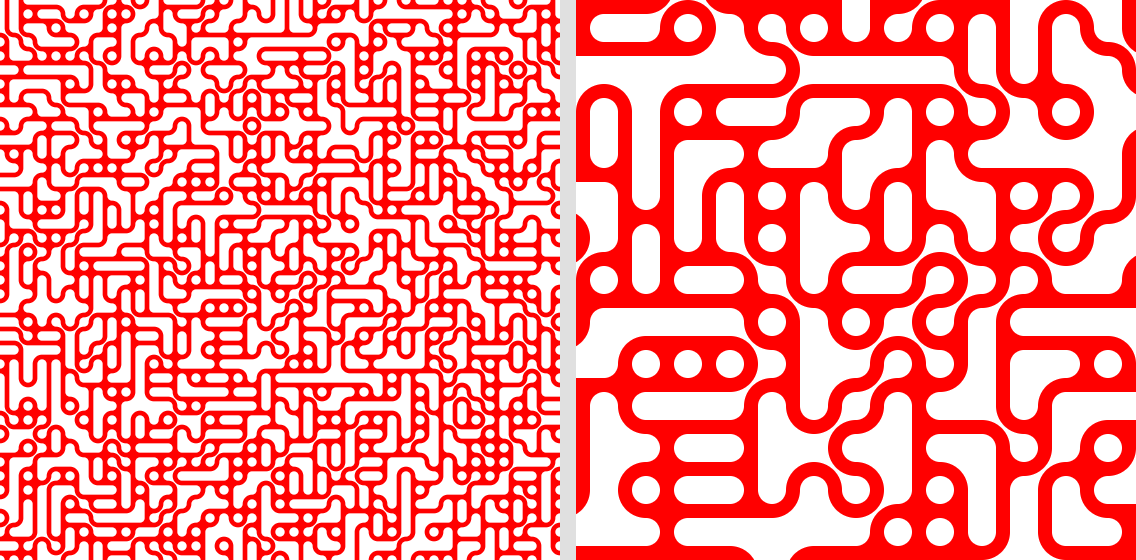
Left: the whole. Right: its middle third, enlarged.
This pattern is drawn by a WebGL 2 fragment shader. Its source:

```glsl
#version 300 es
precision highp float;
// Maze of red ribbons on white, built from edge-matched Truchet tiles.
// Every tile has two to four open sides: random on the rim of each 2x2 block,
// then thinned inside the block so that no ribbon ever ends blindly.

uniform vec2 u_resolution;
out vec4 fragColor;

const vec3 PAPER = vec3(1.0);
const vec3 RIBBON = vec3(1.0, 0.0, 0.0);
const float CELLS = 40.0;
const float HALF_WIDTH = 1.0 / 6.0;
const float RIM_OPEN = 0.74;
const float INNER_CLOSED = 0.42;
const float ARC_PAIRS = 0.66;

float hash(vec2 p) {
    return fract(sin(dot(p, vec2(12.9898, 78.233))) * 43758.5453);
}

// Open state (0 or 1) of the two sides a cell has on the rim of its block.
vec2 rimSides(vec2 cell) {
    vec2 side = mod(cell, 2.0);
    float across = hash(cell + vec2(side.x, 0.0) + vec2(3.7, 11.3));
    float along = hash(cell + vec2(0.0, side.y) + vec2(47.1, 29.9));
    return step(vec2(across, along), vec2(RIM_OPEN));
}

// Open state of the two sides a cell shares inside its block.
// Cells and shared sides are numbered counterclockwise from the lower left.
vec2 innerSides(vec2 cell) {
    vec2 side = mod(cell, 2.0);
    vec2 origin = cell - side;
    float spare[4];
    float open[4];
    for (int i = 0; i < 4; i++) {
        vec2 corner = vec2(i == 1 || i == 2, i >= 2);
        spare[i] = dot(rimSides(origin + corner), vec2(1.0));
        open[i] = 1.0;
    }
    int start = int(4.0 * hash(origin + vec2(5.3, 71.9)));
    for (int i = 0; i < 4; i++) {
        int a = (start + i) % 4;
        int b = (a + 1) % 4;
        float chance = hash(origin + vec2(83.1, 19.7 + 13.3 * float(i)));
        if (spare[a] > 0.5 && spare[b] > 0.5 && chance < INNER_CLOSED) {
            open[a] = 0.0;
            spare[a] -= 1.0;
            spare[b] -= 1.0;
        }
    }
    return vec2(side.y < 0.5 ? open[0] : open[2],
                side.x < 0.5 ? open[3] : open[1]);
}

// Quarter ring around one corner of the tile.
float arcDistance(vec2 p, vec2 corner) {
    return abs(distance(p, corner) - 0.5) - HALF_WIDTH;
}

// Straight, T or cross tile: rounded inner corners, cut flat at closed sides.
float junctionDistance(vec2 p, vec2 low, vec2 high) {
    float inset = 0.5 - HALF_WIDTH;
    float d = inset - length(min(p, 1.0 - p));
    vec2 cut = max(mix(inset - p, vec2(-1.0), low),
                   mix(inset - (1.0 - p), vec2(-1.0), high));
    return max(d, max(cut.x, cut.y));
}

// Signed distance to the ribbon; low = left, bottom; high = right, top.
float tileDistance(vec2 p, vec2 cell, vec2 low, vec2 high) {
    vec2 count = low + high;
    float total = count.x + count.y;
    float pick = hash(cell + vec2(61.7, 7.9));
    if (total < 2.5 && abs(count.x - 1.0) < 0.5) {
        return arcDistance(p, high);
    }
    if (total > 3.5 && pick < ARC_PAIRS) {
        vec2 corner = vec2(step(0.5 * ARC_PAIRS, pick), 0.0);
        return min(arcDistance(p, corner), arcDistance(p, 1.0 - corner));
    }
    return junctionDistance(p, low, high);
}

void main() {
    float cellSize = min(u_resolution.x, u_resolution.y) / CELLS;
    vec2 grid = gl_FragCoord.xy / cellSize;
    vec2 cell = floor(grid);

    vec2 side = mod(cell, 2.0);
    vec2 rim = rimSides(cell);
    vec2 inner = innerSides(cell);
    vec2 low = mix(rim, inner, side);
    vec2 high = mix(inner, rim, side);

    // One-pixel edge smoothing.
    float d = tileDistance(grid - cell, cell, low, high);
    float coverage = clamp(0.5 - d * cellSize, 0.0, 1.0);
    fragColor = vec4(mix(PAPER, RIBBON, coverage), 1.0);
}
```
